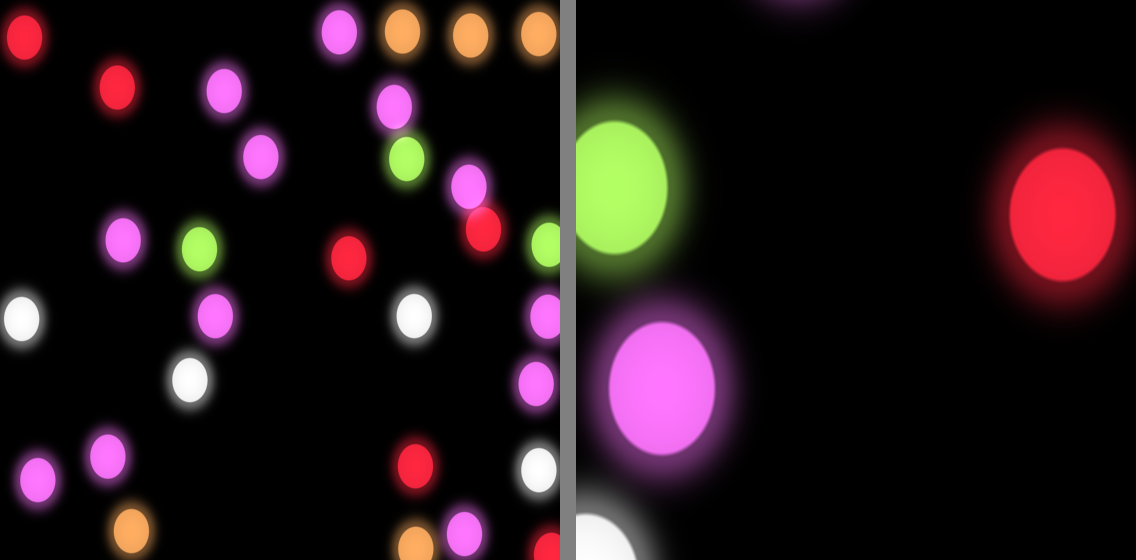
Left, the full canvas; right, a detail of the centre.
Give the GLSL for this background, as a WebGL 2 fragment shader.

```glsl
#version 300 es
precision highp float;
// Scattered glowing oval lights in five colours on black.

uniform vec2 u_resolution;
out vec4 fragColor;

const int LIGHT_COUNT = 30;
const int GRID = 8;                        // cells per side, a power of two
const int SEED = 11;
const vec2 RADIUS = vec2(0.0315, 0.0395);  // oval half axes
const float JITTER = 0.55;                 // wander inside a cell
const float BLEED = 0.02;                  // scatter beyond the border
const float RIGHT_BIAS = 0.85;             // below 1 crowds the right side
const float EDGE = 0.0014;                 // half width of the soft rim
const float GLOW_STRENGTH = 0.43;
const float GLOW_REACH = 0.45;             // in radii beyond the rim
const float RIM_SHADE = 0.06;

const vec3 BACKGROUND = vec3(0.0);
const vec3 VIOLET = vec3(1.00, 0.46, 1.00);
const vec3 RED    = vec3(1.00, 0.15, 0.25);
const vec3 ORANGE = vec3(1.00, 0.68, 0.38);
const vec3 WHITE  = vec3(1.00, 1.00, 1.00);
const vec3 GREEN  = vec3(0.70, 1.00, 0.39);

vec2 hash2(float n) {
  vec2 p = fract(vec2(n + 1.0) * vec2(0.1031, 0.3973));
  p += dot(p, p.yx + 19.19);
  return fract((p.xx + p.yx) * p.yx * 7.31);
}

// Shuffles the cells, so that no two lights share one.
ivec2 lightCell(int i) {
  int last = GRID * GRID - 1;
  int n = (i * 37 + SEED) & last;
  n ^= n / GRID;
  n = (n * 29) & last;
  n ^= n / GRID;
  return ivec2(GRID - 1 - n % GRID, n / GRID);
}

vec2 lightCenter(int i) {
  vec2 jitter = (hash2(float(i)) - 0.5) * JITTER;
  vec2 p = (vec2(lightCell(i)) + 0.5 + jitter) / float(GRID);
  p.x = pow(p.x, RIGHT_BIAS);
  return mix(vec2(-BLEED), vec2(1.0 + BLEED), p);
}

// Splits the lights into colour groups by index.
vec3 lightColor(int i) {
  if (i < 12) return VIOLET;
  if (i < 18) return RED;
  if (i < 23) return ORANGE;
  if (i < 27) return WHITE;
  return GREEN;
}

void main() {
  vec2 uv = gl_FragCoord.xy / u_resolution;
  float soft = max(EDGE, 0.7 / min(u_resolution.x, u_resolution.y));
  vec3 body = BACKGROUND;
  vec3 halo = vec3(0.0);

  for (int i = 0; i < LIGHT_COUNT; i++) {
    vec3 color = lightColor(i);
    float r = length((uv - lightCenter(i)) / RADIUS);

    // Oval body with a slightly darker rim
    float mask = 1.0 - smoothstep(-soft, soft, (r - 1.0) * RADIUS.x);
    body = mix(body, color * (1.0 - RIM_SHADE * r * r), mask);

    // Halo outside the oval
    float fall = max(r - 1.0, 0.0) / GLOW_REACH;
    halo += color * GLOW_STRENGTH * exp(-fall * fall) * (1.0 - mask);
  }

  fragColor = vec4(min(body + halo, 1.0), 1.0);
}
```
